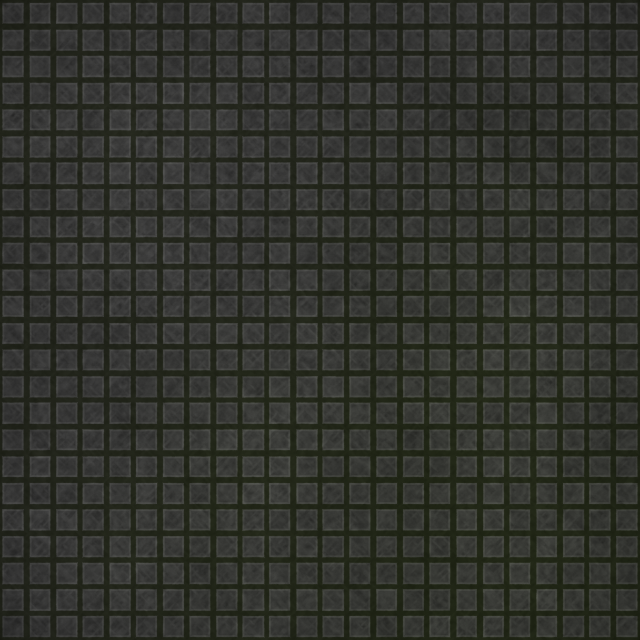
Give the GLSL for this texture, as a WebGL 2 fragment shader.

```glsl
#version 300 es
precision highp float;

uniform vec2 u_resolution;
out vec4 outColor;

#define TILES 24.0        // repeats across and down
#define GAP 0.105         // half width of a grout line, in tiles
#define GAP_VARIATION 0.3 // change of width from line to line
#define RIM 0.07          // width of the pale rim, in tiles
#define SOFTNESS 0.055    // blur of the edges, in tiles
#define GRAIN 0.085       // strength of the fine speckle
#define SCRATCHES 0.06    // strength of the diagonal scuffs
#define STAINS 0.32       // strength of the broad light and dark patches
#define FACE_COLOR vec3(0.218, 0.218, 0.216)
#define RIM_COLOR vec3(0.272, 0.273, 0.268)
#define GROUT_COLOR vec3(0.132, 0.142, 0.105)
#define MOSS_TINT vec3(0.95, 1.03, 0.80)

float hash(vec2 p) {
    return fract(sin(dot(p, vec2(127.1, 311.7))) * 43758.5453);
}

// Value noise that wraps after the given number of lattice cells
float noise(vec2 p, vec2 period) {
    vec2 i = floor(p);
    vec2 f = fract(p);
    f = f * f * (3.0 - 2.0 * f);
    vec2 a = mod(i, period);
    vec2 b = mod(i + 1.0, period);
    return mix(mix(hash(a), hash(vec2(b.x, a.y)), f.x),
               mix(hash(vec2(a.x, b.y)), hash(b), f.x), f.y);
}

// Sum of octaves, centred on zero
float fbm(vec2 uv, float frequency) {
    float sum = 0.0;
    float amplitude = 0.5;
    for (int k = 0; k < 4; k++) {
        sum += amplitude * (noise(uv * frequency, vec2(frequency)) - 0.5);
        frequency *= 2.0;
        amplitude *= 0.5;
    }
    return sum;
}

// Thin strokes along both diagonals, centred on zero
float scratches(vec2 uv) {
    vec2 diagonal = vec2(uv.x + uv.y, uv.x - uv.y);
    vec2 fine = vec2(190.0, 44.0);
    float rising = noise(diagonal * fine.yx, fine.yx);
    float falling = noise(diagonal * fine, fine);
    return max(rising, falling) - 0.6;
}

// Depth inside a tile: negative in the grout, zero at the tile edge
float tileDepth(vec2 grid) {
    vec2 toLine = 0.5 - abs(fract(grid) - 0.5);
    vec2 line = mod(floor(grid + 0.5), TILES);
    vec2 vary = vec2(hash(vec2(line.x, 3.0)), hash(vec2(7.0, line.y))) - 0.5;
    vec2 inside = toLine - GAP * (1.0 + GAP_VARIATION * vary);
    return min(inside.x, inside.y);
}

void main() {
    vec2 uv = gl_FragCoord.xy / min(u_resolution.x, u_resolution.y);
    vec2 grid = uv * TILES;
    float pixel = TILES / min(u_resolution.x, u_resolution.y);
    float blur = 0.5 * max(SOFTNESS, pixel);

    // Tile shape with slightly ragged edges
    float speckle = fbm(uv, 144.0);
    float depth = tileDepth(grid) + 0.025 * speckle;
    float tile = smoothstep(-blur, blur, depth);
    float face = smoothstep(RIM - blur, RIM + blur, depth);

    // Each tile has its own tone and rim wear
    vec2 id = mod(floor(grid), TILES);
    float tone = 1.0 + 0.08 * (hash(id) - 0.5);
    float rimWear = 0.75 + 0.25 * hash(id + 41.0) + 0.7 * fbm(uv, 48.0);
    vec3 tileColor = mix(mix(FACE_COLOR, RIM_COLOR, rimWear), FACE_COLOR, face);
    vec3 color = mix(GROUT_COLOR, tileColor * tone, tile);

    // Grain and scuffs, weaker in the grout
    float wear = GRAIN * speckle + SCRATCHES * scratches(uv);
    color += wear * mix(0.4, 1.0, tile);

    // Broad stains, and a green cast that grows toward the lower right
    color *= 1.0 + STAINS * fbm(uv, 5.0);
    float moss = smoothstep(0.1, 1.3, uv.x + 0.6 - uv.y + 1.2 * fbm(uv, 3.0));
    color *= mix(vec3(1.0), MOSS_TINT, moss * mix(1.0, 0.3, tile));

    outColor = vec4(clamp(color, 0.0, 1.0), 1.0);
}
```
